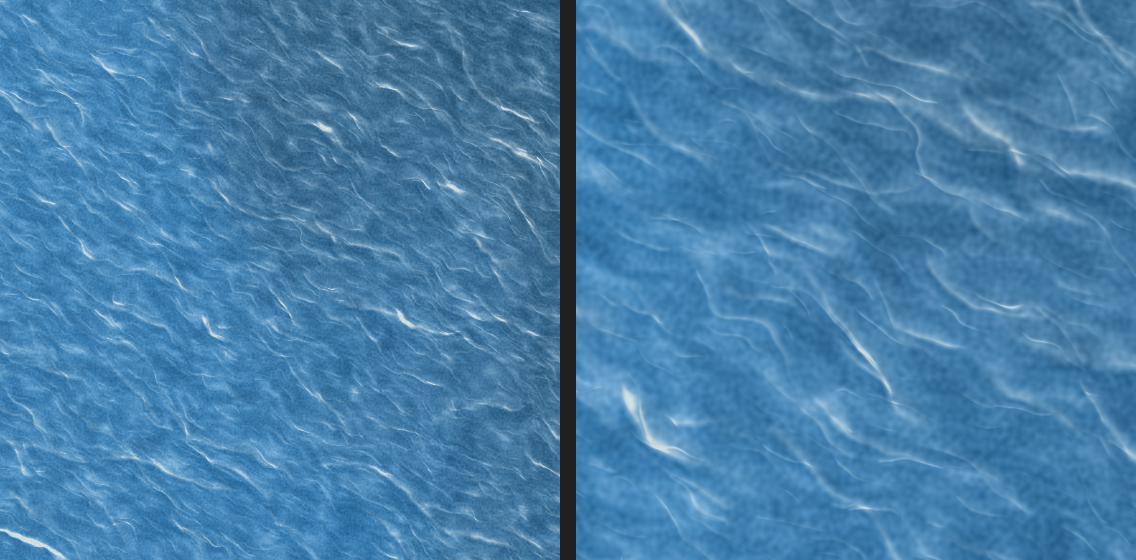
Left, the full canvas; right, a detail of the centre.
Reproduce this texture procedurally as a Shadertoy shader.

```glsl
// Wind-ruffled sea seen from above: slanted wave crests on blue water.
// Stretched, warped gradient noise gives the swell; its rising zero crossings
// become thin crests, dark and sharp below, feathered above, at five sizes.

const vec3 SUNNY_WATER  = vec3(0.205, 0.475, 0.685);
const vec3 SHADED_WATER = vec3(0.19, 0.38, 0.52);
const vec3 HAZE_SUNNY   = vec3(0.60, 0.76, 0.87);
const vec3 HAZE_SHADED  = vec3(0.59, 0.71, 0.80);
const vec3 FOAM         = vec3(0.84, 0.88, 0.88);

const float WAVE_ANGLE   = 0.58;             // downward tilt of the crests
const vec2  CREST_FREQ   = vec2(4.4, 14.0);  // along and across the crests
const vec2  RIPPLE_FREQ  = vec2(15.0, 34.0);
const float BASE_HAZE    = 0.12;
const float RIPPLE_HAZE  = 0.15;
const float CREST_HAZE   = 0.72;
const float TROUGH_DEPTH = 0.16;
const float GRAIN_AMOUNT = 0.055;

vec2 hash22(vec2 p) {
    vec3 h = fract(p.xyx * vec3(0.1031, 0.1030, 0.0973));
    h += dot(h, h.yzx + 33.33);
    return fract((h.xx + h.yz) * h.zy);
}

float cornerSlope(vec2 cell, vec2 offset) {
    return dot(hash22(cell) * 2.0 - 1.0, offset);
}

// Gradient noise, roughly -1 to 1
float noise(vec2 p) {
    vec2 i = floor(p), f = p - i;
    vec2 u = f * f * f * (f * (f * 6.0 - 15.0) + 10.0);
    vec2 e = vec2(1.0, 0.0);
    float low  = mix(cornerSlope(i, f), cornerSlope(i + e, f - e), u.x);
    float high = mix(cornerSlope(i + e.yx, f - e.yx),
                     cornerSlope(i + 1.0, f - 1.0), u.x);
    return 1.6 * mix(low, high, u.y);
}

vec2 wander(vec2 p, float freq) {
    return vec2(noise(p * freq + 3.0), noise(p * freq + 41.0));
}

// Coordinates along and across a crest of the given tilt
vec2 waveFrame(vec2 p, float angle) {
    float c = cos(angle), s = sin(angle);
    return vec2(c * p.x - s * p.y, s * p.x + c * p.y);
}

float swell(vec2 q) {
    return noise(q) + 0.2 * noise(q * vec2(2.7, 2.2) + 5.2);
}

// One layer of crests, drawn by the distance across from each rising crossing
float crest(vec2 q, float edge) {
    const float STEP = 0.06;
    float n = swell(q);
    float slope = (swell(q + vec2(0.0, STEP)) - n) / STEP;
    float d = n / max(slope, 0.15);
    float above = max(d, 0.0);
    float line = smoothstep(-edge, 0.3 * edge, d)
               * (0.65 * exp(-13.0 * above) + 0.35 * exp(-3.5 * above));
    float trough = smoothstep(0.0, -edge, d) * exp(5.0 * min(d, 0.0));
    float patches = smoothstep(-0.4, 0.3, noise(q * vec2(1.0, 0.5) + 17.3));
    return (line - TROUGH_DEPTH * trough) * smoothstep(0.1, 1.2, slope) * patches;
}

float crests(vec2 p) {
    float sum = 0.0, amp = 0.95, scale = 1.0;
    for (int i = 0; i < 5; i++) {
        float k = float(i);
        float tilt = WAVE_ANGLE + 0.24 * (mod(k, 2.0) - 0.4);
        vec2 freq = CREST_FREQ * scale;
        float edge = max(0.1, 1.2 * freq.y / iResolution.y);
        sum += amp * crest(waveFrame(p, tilt) * freq + 31.7 * k, edge);
        amp *= 0.88;
        scale *= 1.5;
    }
    return sum;
}

float ripples(vec2 p) {
    float sum = 0.0, amp = 1.0, scale = 1.0;
    for (int i = 0; i < 3; i++) {
        float k = float(i);
        float tilt = WAVE_ANGLE + 0.4 * (mod(k, 2.0) - 0.5);
        sum += amp * noise(waveFrame(p, tilt) * RIPPLE_FREQ * scale + 53.1 * k);
        amp *= 0.85;
        scale *= 1.8;
    }
    return sum;
}

void mainImage(out vec4 fragColor, in vec2 fragCoord) {
    vec2 uv = fragCoord / iResolution.y;

    // Wander of the crest lines at three sizes
    vec2 p = uv + 0.018 * wander(uv, 7.0) + 0.007 * wander(uv, 22.0)
           + 0.002 * wander(uv, 60.0);

    float ripple = ripples(p);
    float broad = noise(uv * vec2(4.0, 5.0) + 23.0);
    float spark = crests(p) * clamp(0.95 + 0.4 * ripple, 0.4, 1.5)
                * (1.0 + 0.4 * broad);

    // Broad shade toward the upper right
    float shade = smoothstep(0.44, 0.98,
        0.75 * uv.x + 0.45 * uv.y + 0.2 * noise(uv * 3.0 + 8.0));

    // Water body, pale slopes, then bright crest tips
    vec3 water = mix(SUNNY_WATER, SHADED_WATER, shade) * (1.0 + 0.08 * ripple);
    vec3 haze = mix(HAZE_SUNNY, HAZE_SHADED, shade);
    float light = BASE_HAZE + RIPPLE_HAZE * (exp(1.1 * ripple) - 1.0)
                + 0.08 * broad + CREST_HAZE * spark;
    vec3 color = mix(water, haze, clamp(light, -0.12, 1.0));
    color = mix(color, FOAM, 0.9 * smoothstep(0.55, 1.3, spark));

    // Fine surface grain
    color += GRAIN_AMOUNT * noise(uv * 220.0);
    fragColor = vec4(clamp(color, 0.0, 1.0), 1.0);
}
```
